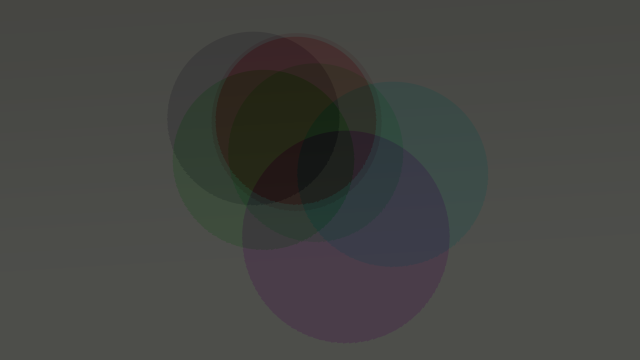
Reproduce this background procedurally as a Shadertoy shader.

```glsl
const float TEETH = 110.0;
const float TOOTH_DEPTH = 0.004;

float hash21(vec2 p) {
    vec3 q = fract(vec3(p.xyx) * 0.1031);
    q += dot(q, q.yzx + 33.33);
    return fract((q.x + q.y) * q.z);
}

// Approximate signed distance to an axis-aligned ellipse
float ellipseDistance(vec2 p, vec2 center, vec2 radius) {
    return (length((p - center) / radius) - 1.0) * min(radius.x, radius.y);
}

// Irregular notches around a rim, deeper on its lower side
float rimNotch(vec2 fromCenter, float seed) {
    float turn = atan(fromCenter.y, fromCenter.x) / 6.2831853 + 0.5;
    float tooth = turn * TEETH;
    float depth = hash21(vec2(floor(tooth), seed));
    float lower = smoothstep(0.25, -0.2, fromCenter.y);
    return TOOTH_DEPTH * lower * depth * (fract(tooth) - 0.5);
}

// A translucent disc that takes light away from the layer below
vec3 absorbDisc(vec3 color, vec2 p, vec2 center, vec2 radius,
                vec3 absorption, float seed, float pixel) {
    float d = ellipseDistance(p, center, radius);
    d += rimNotch(p - center, seed);
    float coverage = 1.0 - smoothstep(-pixel, pixel, d);
    return color - absorption * coverage;
}

// Slightly tilted backdrop gradient
vec3 backdrop(vec2 p) {
    vec3 lowColor = vec3(0.302, 0.306, 0.292);
    vec3 highColor = vec3(0.273, 0.275, 0.260);
    float height = smoothstep(-0.35, 0.58, p.y - 0.06 * p.x);
    return mix(lowColor, highColor, height);
}

void mainImage(out vec4 fragColor, in vec2 fragCoord) {
    vec2 p = (fragCoord - 0.5 * iResolution.xy) / iResolution.y;
    float pixel = 0.7 / iResolution.y;

    vec3 grayLoss = vec3(0.040, 0.043, 0.031);
    vec3 haloLoss = vec3(0.008, 0.030, 0.025);
    vec3 redLoss = vec3(0.000, 0.064, 0.057);
    vec3 greenLoss = vec3(0.055, 0.004, 0.050);
    vec3 oliveLoss = vec3(0.043, 0.000, 0.031);
    vec3 tealLoss = vec3(0.055, 0.000, 0.000);
    vec3 purpleLoss = vec3(0.012, 0.067, 0.004);

    vec3 color = backdrop(p);

    // Overlapping discs
    color = absorbDisc(color, p, vec2(-0.185, 0.171), vec2(0.239, 0.241), grayLoss, 1.0, pixel);
    color = absorbDisc(color, p, vec2(-0.065, 0.161), vec2(0.236, 0.247), haloLoss, 2.0, pixel);
    color = absorbDisc(color, p, vec2(-0.067, 0.165), vec2(0.223, 0.233), redLoss, 3.0, pixel);
    color = absorbDisc(color, p, vec2(-0.157, 0.056), vec2(0.252, 0.250), greenLoss, 4.0, pixel);
    color = absorbDisc(color, p, vec2(-0.012, 0.076), vec2(0.243, 0.248), oliveLoss, 5.0, pixel);
    color = absorbDisc(color, p, vec2(0.202, 0.016), vec2(0.265, 0.257), tealLoss, 6.0, pixel);
    color = absorbDisc(color, p, vec2(0.072, -0.158), vec2(0.288, 0.295), purpleLoss, 7.0, pixel);

    fragColor = vec4(max(color, vec3(0.065)), 1.0);
}
```
